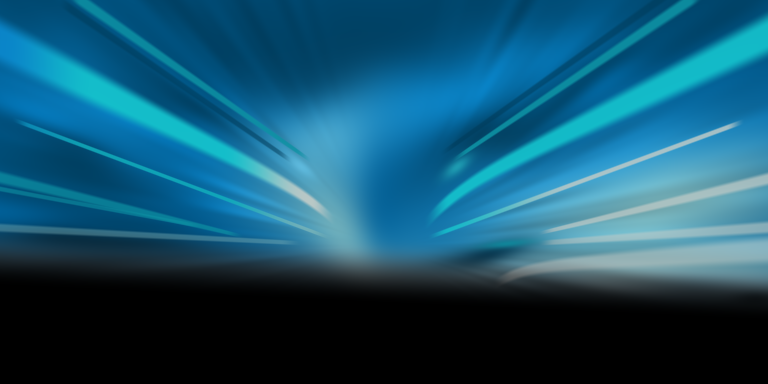
Give the GLSL for this background, as a Shadertoy shader.

```glsl
// Teal and blue light streaks rushing toward a misty centre above a black floor.

// Palette
const vec3 DEEP  = vec3(0.00, 0.23, 0.35);
const vec3 BLUE  = vec3(0.00, 0.39, 0.62);
const vec3 AZURE = vec3(0.04, 0.53, 0.80);
const vec3 SKY   = vec3(0.32, 0.68, 0.82);
const vec3 MIST  = vec3(0.50, 0.73, 0.75);
const vec3 CYAN  = vec3(0.08, 0.76, 0.80);
const vec3 TEAL  = vec3(0.05, 0.57, 0.64);
const vec3 BLUSH = vec3(0.74, 0.79, 0.78);
const vec3 ASH   = vec3(1.04, 0.99, 0.96);

// Tuning
const vec2  VANISH      = vec2(0.0, 0.36);
const float RAY_GAIN    = 0.26;
const float WARP        = 0.07;
const float HOOK_POWER  = 12.0;
const float FLOOR_Y     = 0.283;
const float FLOOR_TILT  = -0.045;
const float FLOOR_SOFT  = 0.075;

float hash(vec2 p) {
    vec3 q = fract(p.xyx * 0.1031);
    q += dot(q, q.yzx + 33.33);
    return fract((q.x + q.y) * q.z);
}

float noise(vec2 p) {
    vec2 i = floor(p), f = fract(p);
    f = f * f * (3.0 - 2.0 * f);
    return mix(mix(hash(i), hash(i + vec2(1, 0)), f.x),
               mix(hash(i + vec2(0, 1)), hash(i + vec2(1, 1)), f.x), f.y);
}

// Soft elliptical spot, sheared by tilt
float glow(vec2 p, vec2 centre, vec2 radius, float tilt) {
    vec2 q = p - centre;
    q.y -= tilt * q.x;
    q /= radius;
    return exp(-dot(q, q));
}

// Tapered stroke from outer to inner end; hook bends the inner tip downward
float streak(vec2 p, vec2 outer, vec2 inner, float hook, float wOuter, float wInner) {
    vec2 span = inner - outer;
    float t = (p.x - outer.x) / span.x;
    float s = clamp(t, 0.0, 1.0);
    float y = outer.y + span.y * s - hook * pow(s, HOOK_POWER);
    float slope = (span.y - HOOK_POWER * hook * pow(s, HOOK_POWER - 1.0)) / span.x;
    float d = abs(p.y - y) * inversesqrt(1.0 + slope * slope);
    float w = mix(wOuter, wInner, s);
    float ends = smoothstep(0.0, 0.06, t) * (1.0 - smoothstep(0.94, 1.01, t));
    return ends * (1.0 - smoothstep(0.45 * w, 1.25 * w, d));
}

vec3 backdrop(vec2 p) {
    vec3 c = mix(BLUE, mix(DEEP, BLUE, 0.35), smoothstep(0.65, 1.0, p.y));
    // Upper sky
    c = mix(c, DEEP,  0.75 * glow(p, vec2(-0.14, 0.87), vec2(0.45, 0.15), 0.1));
    c = mix(c, AZURE, 0.85 * glow(p, vec2(0.16, 0.75), vec2(0.34, 0.11), 0.35));
    // Left side
    c = mix(c, AZURE, 0.75 * glow(p, vec2(-0.77, 0.72), vec2(0.20, 0.15), -0.3));
    c = mix(c, DEEP,  0.60 * glow(p, vec2(-0.50, 0.73), vec2(0.25, 0.05), -0.6));
    c = mix(c, DEEP,  0.85 * glow(p, vec2(-0.88, 0.54), vec2(0.32, 0.10), -0.3));
    c = mix(c, AZURE, 0.50 * glow(p, vec2(-0.40, 0.50), vec2(0.20, 0.08), -0.4));
    // Misty centre and its blue column
    c = mix(c, SKY,   0.85 * glow(p, vec2(-0.16, 0.61), vec2(0.17, 0.14), 0.2));
    c = mix(c, MIST,  0.85 * glow(p, vec2(-0.11, 0.40), vec2(0.17, 0.12), -0.4));
    c = mix(c, BLUE,  0.85 * glow(p, vec2(0.04, 0.47), vec2(0.07, 0.13), -0.3));
    // Right side
    c = mix(c, DEEP,  0.90 * glow(p, vec2(0.27, 0.64), vec2(0.18, 0.08), 0.5));
    c = mix(c, DEEP,  0.55 * glow(p, vec2(0.52, 0.76), vec2(0.24, 0.05), 0.55));
    c = mix(c, AZURE, 0.70 * glow(p, vec2(0.60, 0.59), vec2(0.40, 0.10), 0.4));
    c = mix(c, MIST,  0.95 * glow(p, vec2(0.74, 0.47), vec2(0.42, 0.14), 0.15));
    // Low haze
    c = mix(c, MIST,  0.80 * glow(p, vec2(0.75, 0.31), vec2(0.50, 0.07), 0.0));
    return mix(c, 0.6 * DEEP, 0.75 * glow(p, vec2(-0.78, 0.37), vec2(0.32, 0.035), -0.05));
}

void mainImage(out vec4 fragColor, in vec2 fragCoord) {
    // Height is one unit, x is centred
    vec2 p = vec2(fragCoord.x - 0.5 * iResolution.x, fragCoord.y) / iResolution.y;
    vec2 drift = vec2(noise(p * 5.0), noise(p * 5.0 + 17.0)) - 0.5;
    vec3 col = backdrop(p + WARP * drift);

    // Motion-blurred rays around the vanishing point
    vec2 v = p - VANISH;
    float angle = atan(v.y, abs(v.x));
    float rays = noise(vec2(angle * 22.0 + 40.0, length(v) * 3.0 + 9.0 * step(0.0, v.x)));
    col *= 1.0 + RAY_GAIN * (rays - 0.5) * smoothstep(0.05, 0.45, abs(v.x));

    // Dark companions of the upper streaks
    col = mix(col, DEEP, 0.55 * streak(p, vec2(-0.85, 1.00), vec2(-0.24, 0.58), 0.0, 0.012, 0.006));
    col = mix(col, DEEP, 0.55 * streak(p, vec2(0.76, 1.03), vec2(0.15, 0.60), 0.0, 0.012, 0.006));

    // Left streaks, blue outside and pale at the tips
    vec3 leftTint = mix(mix(AZURE, CYAN, smoothstep(-1.0, -0.75, p.x)), BLUSH, smoothstep(-0.42, -0.2, p.x));
    col = mix(col, TEAL, 0.85 * streak(p, vec2(-0.828, 1.026), vec2(-0.193, 0.583), 0.0, 0.016, 0.005));
    col = mix(col, leftTint, 0.95 * streak(p, vec2(-1.052, 0.917), vec2(-0.133, 0.464), 0.036, 0.058, 0.010));
    col = mix(col, mix(TEAL, leftTint, 0.6), 0.85 * streak(p, vec2(-0.97, 0.69), vec2(-0.14, 0.38), 0.0, 0.006, 0.005));
    col = mix(col, TEAL, 0.70 * streak(p, vec2(-1.08, 0.557), vec2(-0.37, 0.385), 0.0, 0.018, 0.005));
    col = mix(col, TEAL, 0.60 * streak(p, vec2(-1.08, 0.523), vec2(-0.48, 0.411), 0.0, 0.007, 0.005));
    col = mix(col, MIST, 0.40 * streak(p, vec2(-1.08, 0.411), vec2(-0.22, 0.367), 0.0, 0.012, 0.006));

    // Right streaks
    col = mix(col, TEAL, 0.90 * streak(p, vec2(0.836, 1.026), vec2(0.180, 0.583), 0.0, 0.017, 0.005));
    col = mix(col, CYAN, 0.92 * streak(p, vec2(1.10, 0.958), vec2(0.112, 0.477), 0.055, 0.054, 0.012));
    col = mix(col, mix(CYAN, BLUSH, smoothstep(0.15, 0.5, p.x)), 0.85 * streak(p, vec2(0.94, 0.685), vec2(0.12, 0.383), 0.0, 0.007, 0.006));
    col = mix(col, BLUSH, 0.75 * streak(p, vec2(1.08, 0.553), vec2(0.406, 0.393), 0.0, 0.018, 0.005));
    col = mix(col, BLUSH, 0.60 * streak(p, vec2(1.08, 0.413), vec2(0.406, 0.367), 0.0, 0.018, 0.007));
    col = mix(col, BLUSH, 0.55 * streak(p, vec2(1.10, 0.355), vec2(0.289, 0.300), 0.04, 0.040, 0.012));

    // Sparks beside the centre, dark pools near the floor
    col = mix(col, SKY + 0.06, 0.85 * glow(p, vec2(-0.215, 0.565), vec2(0.034, 0.018), -0.6));
    col = mix(col, TEAL + 0.08, 0.85 * glow(p, vec2(0.19, 0.565), vec2(0.034, 0.020), 0.6));
    col = mix(col, 0.9 * DEEP, 0.90 * glow(p + 0.04 * drift, vec2(0.28, 0.345), vec2(0.13, 0.032), 0.15));
    col = mix(col, TEAL, 0.75 * glow(p, vec2(0.32, 0.365), vec2(0.07, 0.010), 0.1));
    col = mix(col, DEEP, 0.90 * glow(p, vec2(0.97, 0.222), vec2(0.06, 0.018), 0.0));

    // Ashen edge fading into the black floor
    float rise = p.y - FLOOR_Y - FLOOR_TILT * p.x;
    float grey = dot(col, vec3(0.3, 0.59, 0.11));
    col = mix(col, grey * ASH, 0.75 * (1.0 - smoothstep(-0.02, 0.10, rise)));
    col *= smoothstep(-FLOOR_SOFT, FLOOR_SOFT, rise);
    fragColor = vec4(col, 1.0);
}
```
